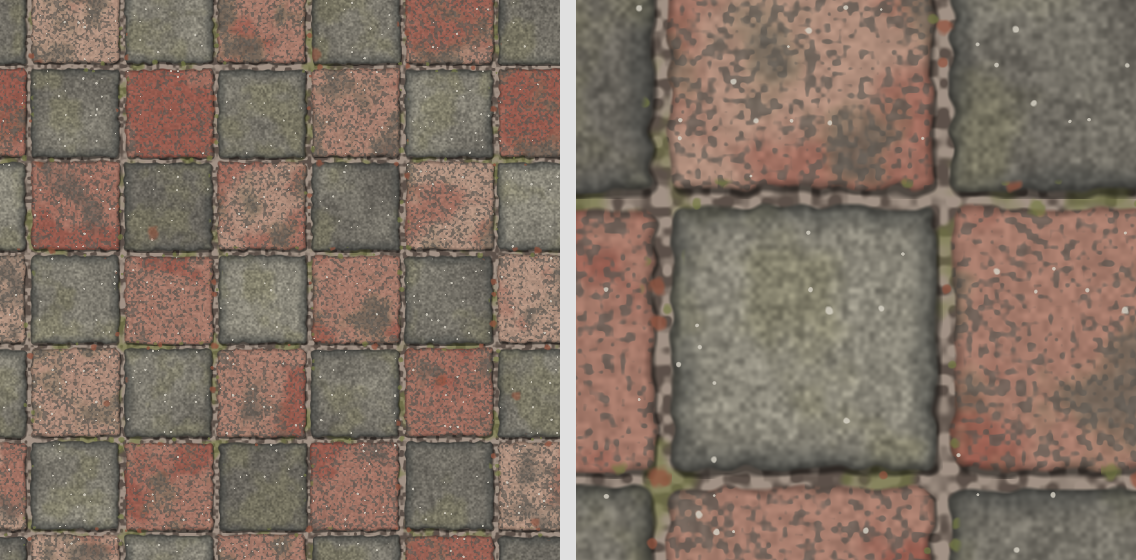
Left: the whole. Right: its middle third, enlarged.
A three.js fragment shader for this texture:

```glsl
// Weathered square pavers in a six by six checkerboard of pink clay and grey stone.
// Rounded-box distances cut the tiles from gritty joints; wrapped value noise adds
// grain, stains and worn edges, and hashed discs scatter chips, moss and leaf bits.

varying vec2 vUv;

const float TILES = 6.0;                     // repeats across and down
const vec2  OFFSET = vec2(0.31, 0.29);       // first joint, in tile units
const float HALF_SIZE = 0.468;               // half a tile, in tile units
const float CORNER = 0.035;
const float JITTER = 0.022;                  // laying error
const float WOBBLE = 0.030;                  // chipped outline
const float SOFT = 0.010;                    // edge smoothing
const vec2  SHADOW_SHIFT = vec2(0.010, -0.020);

const vec3 PINK       = vec3(0.690, 0.570, 0.500);
const vec3 RED        = vec3(0.590, 0.360, 0.310);
const vec3 GREY_PALE  = vec3(0.540, 0.525, 0.475);
const vec3 GREY_DEEP  = vec3(0.400, 0.385, 0.355);
const vec3 SPECK      = vec3(0.370, 0.350, 0.325);
const vec3 OLIVE      = vec3(0.480, 0.465, 0.360);
const vec3 SOOT       = vec3(0.270, 0.275, 0.265);
const vec3 SAND       = vec3(0.630, 0.570, 0.520);
const vec3 JOINT_DIRT = vec3(0.360, 0.315, 0.285);
const vec3 MOSS       = vec3(0.460, 0.480, 0.270);
const vec3 CHIP       = vec3(0.830, 0.810, 0.760);
const vec3 LEAF       = vec3(0.570, 0.330, 0.250);

float hash(vec2 p) {
  vec3 q = fract(p.xyx * 0.1031);
  q += dot(q, q.yzx + 33.33);
  return fract((q.x + q.y) * q.z);
}

vec2 hash2(vec2 p) {
  return vec2(hash(p + 17.3), hash(p + 51.7));
}

// Value noise with n lattice steps over the canvas, wrapping at its borders
float noise(vec2 uv, float n) {
  vec2 p = uv * n;
  vec2 i = floor(p);
  vec2 f = fract(p);
  f = f * f * (3.0 - 2.0 * f);
  vec2 a = mod(i, n) + n;
  vec2 b = mod(i + 1.0, n) + n;
  return mix(mix(hash(a), hash(vec2(b.x, a.y)), f.x),
             mix(hash(vec2(a.x, b.y)), hash(b), f.x), f.y);
}

float fbm(vec2 uv, float n) {
  float sum = 0.0;
  float amp = 0.53;
  for (int k = 0; k < 4; k++) {
    sum += amp * noise(uv, n);
    n *= 2.0;
    amp *= 0.5;
  }
  return sum;
}

float roundBox(vec2 p, float halfSize, float r) {
  vec2 d = abs(p) - halfSize + r;
  return length(max(d, 0.0)) + min(max(d.x, d.y), 0.0) - r;
}

// Irregular discs in a share of the cells of an n by n grid
float flecks(vec2 uv, float n, float share, float radius) {
  vec2 p = uv * n;
  vec2 id = mod(floor(p), n) + n;
  vec2 d = fract(p) - mix(vec2(0.35), vec2(0.65), hash2(id));
  float r = radius * (0.5 + hash(id + 5.1));
  float rough = 0.25 * (noise(uv, n * 5.0) - 0.5);
  float disc = 1.0 - smoothstep(r * 0.6, r * 1.3, length(d) + rough * r * 2.0);
  return disc * step(hash(id + 88.8), share);
}

void main() {
  // Tile layout
  vec2 p = vUv * TILES - OFFSET;
  vec2 id = mod(floor(p), TILES);
  float isClay = mod(id.x + id.y, 2.0);
  vec2 seed = hash2(id + 3.0);
  vec2 tone = hash2(id + 140.0);
  vec2 q = fract(p) - 0.5 - (seed - 0.5) * JITTER;
  q += (vec2(noise(vUv, 90.0), noise(vUv + 0.31, 90.0)) - 0.5) * WOBBLE;
  float dist = roundBox(q, HALF_SIZE, CORNER);
  float inside = max(-dist, 0.0);

  // Stains differ on each tile; grain is shared
  vec2 uv = vUv + seed;
  float stain = fbm(uv, 11.0);
  float cloud = fbm(uv + 0.43, 18.0);
  float fine = noise(vUv, 310.0);
  float grain = 0.6 * fine + 0.4 * noise(vUv + 0.17, 190.0);

  // Clay: pink to red, with grey speckle and dark patches
  float redness = 0.75 * tone.x * tone.x * tone.x + 0.6 * smoothstep(0.54, 0.72, stain);
  vec3 clay = mix(PINK, RED, clamp(redness, 0.0, 1.0));
  clay = mix(clay, OLIVE, 0.45 * smoothstep(0.48, 0.70, cloud) * tone.y);
  float speckle = smoothstep(0.46, 0.70, grain + 0.25 * (cloud - 0.5));
  clay = mix(clay, SPECK, 0.72 * speckle);
  clay = mix(clay, SPECK, 0.55 * smoothstep(0.58, 0.74, cloud));

  // Stone: warm grey with olive clouds and sooty borders
  vec3 stone = mix(GREY_DEEP, GREY_PALE, clamp(tone.x + 1.2 * (stain - 0.5), 0.0, 1.0));
  stone = mix(stone, OLIVE, 0.50 * smoothstep(0.45, 0.70, cloud));
  stone *= 0.80 + 0.44 * grain;
  float border = 1.0 - smoothstep(0.0, 0.11, inside + 0.09 * (cloud - 0.5));
  stone = mix(stone, SOOT, 0.60 * border);

  vec3 tile = mix(stone, clay, isClay);
  tile *= 0.91 + 0.18 * noise(vUv + 0.61, 260.0);
  tile *= mix(0.72, 1.0, smoothstep(0.0, 0.035, inside));
  tile = mix(tile, CHIP, 0.85 * flecks(vUv, 90.0, 0.07, 0.14));
  tile = mix(tile, LEAF, 0.60 * flecks(uv, 24.0, 0.018, 0.20));

  // Joint: sand and dirt, tile shadow, moss and leaf bits
  vec3 joint = mix(JOINT_DIRT, SAND, smoothstep(0.22, 0.68, noise(vUv + 0.23, 170.0)));
  joint = mix(joint, MOSS, 0.60 * smoothstep(0.56, 0.70, fbm(vUv + 0.71, 22.0)));
  float shade = roundBox(q - SHADOW_SHIFT, HALF_SIZE, CORNER);
  joint *= mix(0.50, 1.0, smoothstep(-0.008, 0.014, shade));

  vec3 color = mix(joint, tile, 1.0 - smoothstep(-SOFT, SOFT, dist));
  float nearJoint = 1.0 - smoothstep(0.015, 0.045, inside);
  color = mix(color, LEAF, 0.75 * nearJoint * flecks(vUv + 0.09, 52.0, 0.09, 0.24));
  color = mix(color, MOSS, 0.70 * nearJoint * flecks(vUv + 0.37, 64.0, 0.10, 0.24));
  gl_FragColor = vec4(color, 1.0);
}
```
